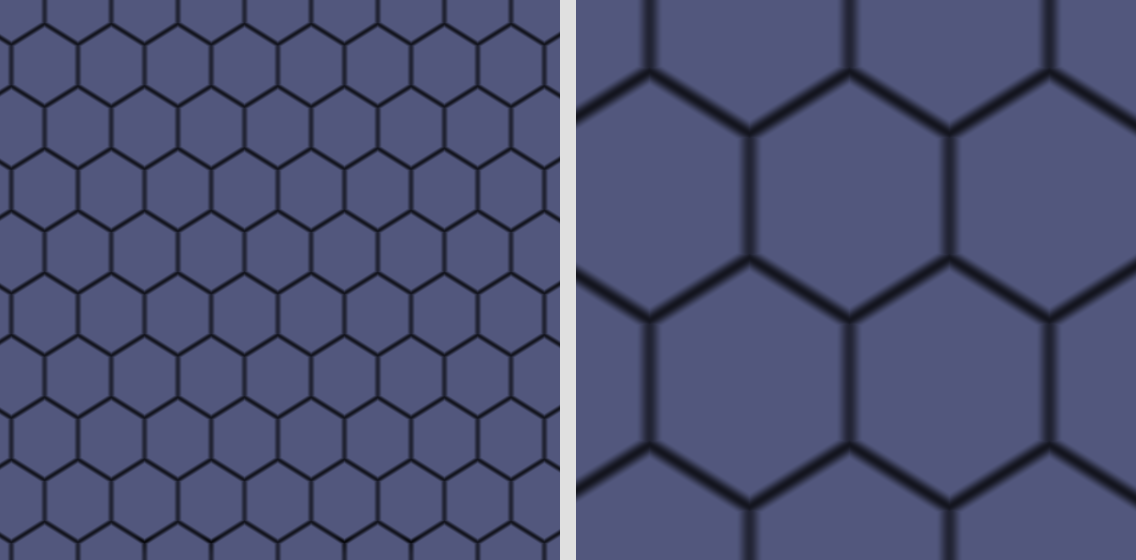
Left: the whole. Right: its middle third, enlarged.
Write a three.js fragment shader that draws this pattern.

```glsl
// Slate-blue honeycomb: pointy-top hexagons, slightly taller than regular, with soft dark seams.
// The nearest centre of two interleaved grids gives each cell; distances to its sides give the seams.
// Upright seams are paler and softer than slanted ones, and a few low joints are darker.
varying vec2 vUv;

const float CELL_WIDTH = 0.11898;            // about 8.4 cells across
const float ROW_PITCH = 0.11111;             // 9 rows up
const vec2 ORIGIN = vec2(0.0797, -0.0055);   // centre of a cell in the lowest row
const vec3 FILL_COLOR = vec3(0.322, 0.343, 0.492);
const vec3 SEAM_COLOR = vec3(0.070, 0.075, 0.110);
const vec3 JOINT_COLOR = vec3(0.015, 0.017, 0.025);
const float SLANT_REACH = 0.0075;            // half width of the soft seams
const float UPRIGHT_REACH = 0.0084;
const float SLANT_STRENGTH = 0.97;
const float UPRIGHT_STRENGTH = 0.77;
const float UPRIGHT_VARIATION = 0.06;
const float JOINT_RADIUS = 0.026;
const float JOINT_STRENGTH = 0.85;

float hash(float n) {
  return fract(sin(n * 127.1) * 43758.5453);
}

// Offset from the nearest hexagon centre, in canvas units
vec2 cellOffset(vec2 p) {
  vec2 period = vec2(1.0, sqrt(3.0));
  vec2 scale = vec2(CELL_WIDTH, 2.0 * ROW_PITCH / period.y);
  vec2 q = p / scale;
  vec2 a = mod(q + 0.5 * period, period) - 0.5 * period;
  vec2 b = mod(q, period) - 0.5 * period;
  return (dot(a, a) < dot(b, b) ? a : b) * scale;
}

float softLine(float distanceToLine, float reach) {
  return 1.0 - smoothstep(0.0, reach, distanceToLine);
}

// Darkened joints along the lowest zigzag, two out of every three
float darkJoint(vec2 p) {
  float index = floor(p.x / CELL_WIDTH + 1.0);
  vec2 joint = vec2((index - 0.5) * CELL_WIDTH, ROW_PITCH / 3.0);
  float inside = step(1.5, index) * step(index, 7.5);
  float chosen = step(0.5, abs(mod(index, 3.0) - 1.0));
  return inside * chosen * (1.0 - smoothstep(0.0, JOINT_RADIUS, length(p - joint)));
}

void main() {
  vec2 p = vUv - ORIGIN;
  vec2 corner = abs(cellOffset(p));

  // Distances to the upright and slanted sides
  float upright = 0.5 * CELL_WIDTH - corner.x;
  vec2 slantNormal = normalize(vec2(ROW_PITCH / 3.0, 0.5 * CELL_WIDTH));
  float slant = dot(slantNormal, vec2(0.0, ROW_PITCH * 2.0 / 3.0) - corner);

  // Seams, with a little variation between columns
  float column = floor(2.0 * p.x / CELL_WIDTH + 0.5);
  float uprightStrength = UPRIGHT_STRENGTH + UPRIGHT_VARIATION * (hash(column + 3.0) - 0.5);
  float slantInk = SLANT_STRENGTH * softLine(slant, SLANT_REACH);
  float uprightInk = uprightStrength * softLine(upright, UPRIGHT_REACH);

  vec3 seam = mix(SEAM_COLOR, JOINT_COLOR, JOINT_STRENGTH * darkJoint(p));
  vec3 color = mix(FILL_COLOR, seam, max(slantInk, uprightInk));
  gl_FragColor = vec4(color, 1.0);
}
```
